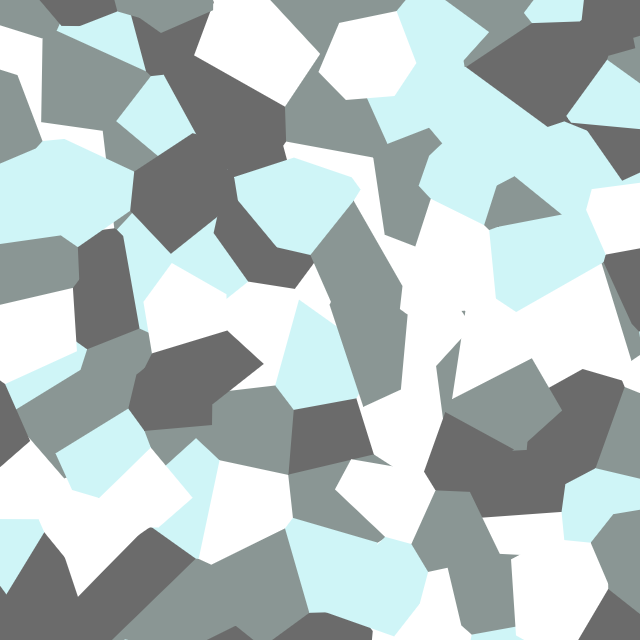
Reproduce this pattern procedurally as a Shadertoy shader.

```glsl
// Angular four-tone camouflage: a full Voronoi mosaic lies under a second,
// partly empty one, so its polygons cut the first into shards and spikes.
// Cell borders are smoothed with the exact distance to the bisector.

#define BASE_CELLS 7.6      // cells per canvas height, lower mosaic
#define TOP_CELLS 8.4       // cells per canvas height, upper mosaic
#define TOP_COVER 0.48      // share of upper cells that are filled
#define JITTER 0.94         // irregularity of the cell sites
#define WHITE_SHARE 0.285
#define SLATE_SHARE 0.265
#define ICE_SHARE 0.25      // charcoal takes the rest

const vec3 WHITE    = vec3(1.0);
const vec3 SLATE    = vec3(0.54, 0.59, 0.58);
const vec3 ICE      = vec3(0.81, 0.96, 0.97);
const vec3 CHARCOAL = vec3(0.42);

vec3 hash33(vec3 p) {
    p = fract(p * vec3(0.1031, 0.1030, 0.0973));
    p += dot(p, p.yxz + 33.33);
    return fract((p.xxy + p.yxx) * p.zyx);
}

vec3 palette(float u) {
    if (u < WHITE_SHARE) return WHITE;
    if (u < WHITE_SHARE + SLATE_SHARE) return SLATE;
    if (u < WHITE_SHARE + SLATE_SHARE + ICE_SHARE) return ICE;
    return CHARCOAL;
}

// Premultiplied colour of a cell. Each 4x4 block deals out 16 shuffled
// strata, which keeps the colour shares steady.
vec4 cellColor(vec2 cell, float seed, float cover) {
    vec3 block = hash33(vec3(floor(cell / 4.0) + 50.0, seed + 7.0));
    vec3 own = hash33(vec3(cell + 90.0, seed + 13.0));
    vec2 local = mod(cell, 4.0);
    float stride = 2.0 * floor(block.x * 8.0) + 1.0;
    float index = (local.x + 4.0 * local.y) * stride + floor(block.y * 16.0);
    float u = (mod(index, 16.0) + own.x) / 16.0;
    return own.y < cover ? vec4(palette(u), 1.0) : vec4(0.0);
}

// Voronoi mosaic; pixel is the width of the smoothed border in cell units.
vec4 mosaic(vec2 p, float pixel, float seed, float cover) {
    vec2 home = floor(p);
    vec2 cellA = home, cellB = home, toA = vec2(9.0), toB = vec2(9.0);
    float nearest = 1e3, second = 1e3;
    for (int y = -2; y <= 2; y++)
    for (int x = -2; x <= 2; x++) {
        vec2 cell = home + vec2(x, y);
        vec2 offset = hash33(vec3(cell + 50.0, seed)).xy - 0.5;
        vec2 toSite = cell + 0.5 + JITTER * offset - p;
        float d = dot(toSite, toSite);
        if (d < nearest) {
            second = nearest; cellB = cellA; toB = toA;
            nearest = d;      cellA = cell;  toA = toSite;
        } else if (d < second) {
            second = d; cellB = cell; toB = toSite;
        }
    }
    float border = (second - nearest) / (2.0 * max(length(toB - toA), 1e-4));
    float blend = clamp(0.5 - border / pixel, 0.0, 0.5);
    return mix(cellColor(cellA, seed, cover),
               cellColor(cellB, seed, cover), blend);
}

mat2 rotation(float angle) {
    float c = cos(angle), s = sin(angle);
    return mat2(c, s, -s, c);
}

void mainImage(out vec4 fragColor, in vec2 fragCoord) {
    vec2 uv = fragCoord / iResolution.y;
    float pixel = 1.0 / iResolution.y;

    // Different turns keep the two lattices from lining up
    vec2 basePos = rotation(0.35) * uv * BASE_CELLS + 11.0;
    vec2 topPos = rotation(-0.6) * uv * TOP_CELLS + 23.0;
    vec4 base = mosaic(basePos, pixel * BASE_CELLS, 3.0, 2.0);
    vec4 top = mosaic(topPos, pixel * TOP_CELLS, 29.0, TOP_COVER);

    fragColor = vec4(top.rgb + base.rgb * (1.0 - top.a), 1.0);
}
```
